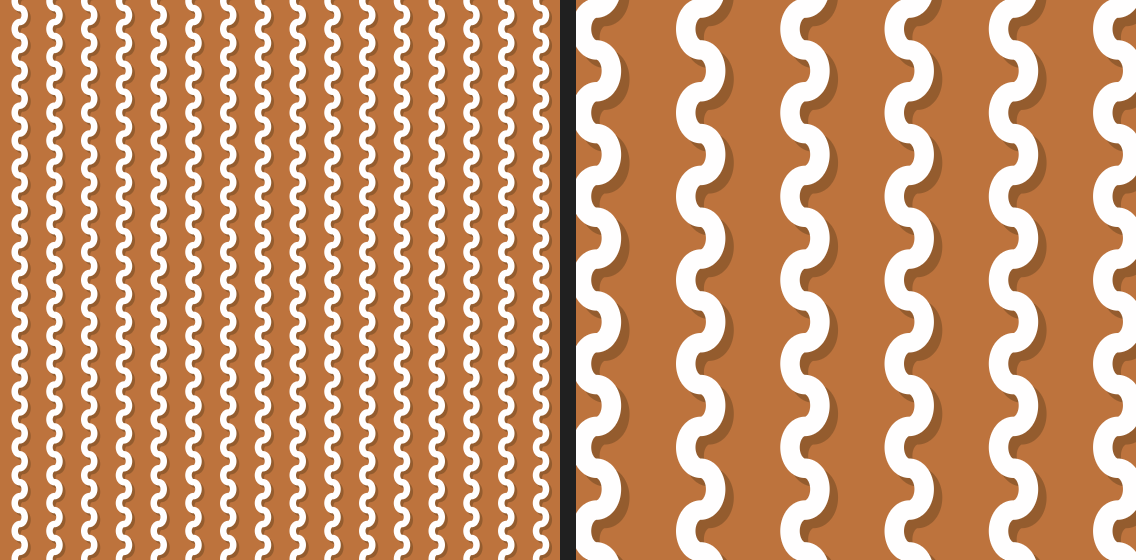
Left, the full canvas; right, a detail of the centre.
This pattern is drawn by a WebGL 2 fragment shader. Its source:

```glsl
#version 300 es
precision highp float;

uniform vec2 u_resolution;
out vec4 outColor;

const vec3 GROUND_COLOR = vec3(0.74, 0.45, 0.24);
const vec3 SHADOW_COLOR = vec3(0.58, 0.36, 0.18);
const vec3 CORD_COLOR = vec3(1.0, 0.995, 0.995);

const float COLUMN_SPACING = 0.06206;
const float FIRST_COLUMN_X = 0.0352;
const float WAVE_PERIOD = 0.0498;
const float WAVE_PHASE_Y = 0.5;       // height of one leftmost bend
const float WAVE_AMPLITUDE = 0.0089;
const float CORD_HALF_WIDTH = 0.0058;
const vec2 SHADOW_OFFSET = vec2(0.005, -0.005);

// Distance to the right half of an ellipse outline, by iterating on its evolute
float halfEllipseDistance(vec2 p, vec2 radii) {
    p.y = abs(p.y);
    if (p.x < 0.0) return length(p - vec2(0.0, radii.y));
    vec2 direction = vec2(0.7071);
    float focus = radii.x * radii.x - radii.y * radii.y;
    for (int i = 0; i < 5; i++) {
        vec2 center = vec2(focus, -focus) * direction * direction * direction / radii;
        float curveRadius = length(radii * direction - center);
        vec2 toPoint = p - center;
        vec2 nearest = center + toPoint * curveRadius / max(length(toPoint), 1e-6);
        direction = normalize(clamp(nearest / radii, 1e-4, 1.0));
    }
    return length(p - radii * direction);
}

// Signed distance to the nearest wavy cord: alternating left and right bends
float cordDistance(vec2 p) {
    float column = (p.x - FIRST_COLUMN_X) / COLUMN_SPACING;
    float x = (fract(column + 0.5) - 0.5) * COLUMN_SPACING;
    float phase = (p.y - WAVE_PHASE_Y) / WAVE_PERIOD;
    float leftY = (fract(phase + 0.5) - 0.5) * WAVE_PERIOD;
    float rightY = (fract(phase) - 0.5) * WAVE_PERIOD;
    vec2 radii = vec2(WAVE_AMPLITUDE, 0.25 * WAVE_PERIOD);
    float leftBend = halfEllipseDistance(vec2(-x, leftY), radii);
    float rightBend = halfEllipseDistance(vec2(x, rightY), radii);
    return min(leftBend, rightBend) - CORD_HALF_WIDTH;
}

float coverage(float signedDistance, float pixel) {
    return clamp(0.5 - signedDistance / pixel, 0.0, 1.0);
}

void main() {
    float pixel = 1.0 / u_resolution.y;
    vec2 uv = gl_FragCoord.xy * pixel;

    // Ground, cast shadow, then cord
    float shadow = coverage(cordDistance(uv - SHADOW_OFFSET), pixel);
    float cord = coverage(cordDistance(uv), pixel);
    vec3 color = mix(GROUND_COLOR, SHADOW_COLOR, shadow);
    color = mix(color, CORD_COLOR, cord);
    outColor = vec4(color, 1.0);
}
```
